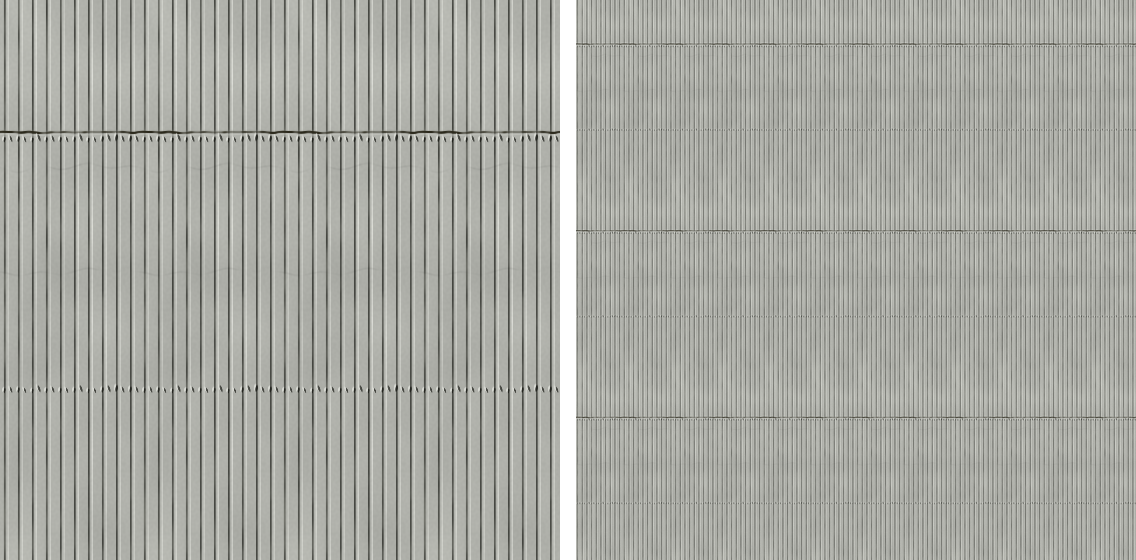
Left, the tile; right, the same tile 3 across and 3 down.
Reproduce this texture procedurally as a three.js fragment shader.

```glsl
varying vec2 vUv;

const float RIBS = 40.0;
const float PANELS = 4.0;
const float RIBS_PER_PANEL = 10.0;
const float SEAM_Y = 0.764;
const float UPPER_ROW_Y = 0.752;
const float LOWER_ROW_Y = 0.304;

const vec3 METAL = vec3(0.69, 0.695, 0.67);
const vec3 HIGHLIGHT = vec3(0.87, 0.875, 0.85);
const vec3 SHADE = vec3(0.53, 0.535, 0.505);
const vec3 GROOVE_SOFT = vec3(0.40, 0.405, 0.375);
const vec3 GROOVE_DEEP = vec3(0.13, 0.135, 0.115);
const vec3 GRIME = vec3(0.17, 0.16, 0.11);

float hash(vec2 p) {
  return fract(sin(dot(p, vec2(127.1, 311.7))) * 4375.85);
}

vec2 gradient(vec2 cell, vec2 period) {
  float angle = 6.28318 * hash(mod(cell, period));
  return vec2(cos(angle), sin(angle));
}

// Gradient noise that wraps after a whole number of cells
float noise(vec2 p, vec2 period) {
  vec2 i = floor(p);
  vec2 f = fract(p);
  vec2 u = f * f * f * (f * (f * 6.0 - 15.0) + 10.0);
  vec2 e = vec2(1.0, 0.0);
  float a = dot(gradient(i, period), f);
  float b = dot(gradient(i + e.xy, period), f - e.xy);
  float c = dot(gradient(i + e.yx, period), f - e.yx);
  float d = dot(gradient(i + e.xx, period), f - e.xx);
  return mix(mix(a, b, u.x), mix(c, d, u.x), u.y);
}

// Noise repeated on every panel
float panelNoise(vec2 uv, vec2 cells) {
  return noise(uv * vec2(PANELS, 1.0) * cells, cells);
}

float band(float d, float halfWidth, float soft) {
  return 1.0 - smoothstep(halfWidth - soft, halfWidth + soft, abs(d));
}

float wrapped(float d) {
  return fract(d + 0.5) - 0.5;
}

float ellipse(vec2 p, vec2 radius, float slant) {
  p.x -= slant * p.y;
  return 1.0 - smoothstep(0.55, 1.35, length(p / radius));
}

// Vertical groove, its shaded side and the bright rib edge
vec3 ribs(vec3 color, vec2 uv) {
  float x = uv.x * RIBS - 0.35;
  float id = mod(floor(x + 0.5), RIBS_PER_PANEL);
  float d = wrapped(x);
  float depth = mix(hash(vec2(id, 7.0)), 1.0, step(7.5, id));
  float wear = panelNoise(uv, vec2(10.0, 24.0));
  float shine = mix(0.6, 1.0, hash(vec2(id, 3.0))) + 0.2 * wear;
  color = mix(color, SHADE, 0.3 * (1.0 - depth) * band(d + 0.08, 0.05, 0.05));
  color = mix(color, HIGHLIGHT, shine * band(d - 0.235, 0.04, 0.045));
  vec3 groove = mix(GROOVE_SOFT, GROOVE_DEEP, clamp(depth + 0.9 * wear, 0.0, 1.0));
  return mix(color, groove, band(d, mix(0.05, 0.042, depth), 0.045));
}

// Broad mottling, fine grain and faint wavy water stains
vec3 weather(vec3 color, vec2 uv) {
  color *= 1.0 + 0.05 * panelNoise(uv, vec2(2.0, 5.0));
  color *= 1.0 + 0.045 * panelNoise(uv, vec2(4.0, 11.0));
  color *= 1.0 + 0.03 * panelNoise(uv, vec2(48.0, 160.0));
  color *= 1.0 + 0.012 * sin(6.28318 * (uv.y - 0.6));
  for (int i = 0; i < 3; i++) {
    float k = float(i);
    float wave = 0.018 * panelNoise(uv + vec2(0.0, 0.13 * k), vec2(4.0, 3.0));
    float d = wrapped(uv.y - 0.7 + 0.094 * k - wave);
    float patchy = smoothstep(-0.1, 0.4, panelNoise(uv, vec2(5.0, 9.0)));
    color *= 1.0 - 0.06 * patchy * band(d, 0.0015, 0.002);
  }
  return color;
}

// Two slanted dents with bright rims on each rib
vec3 dents(vec3 color, vec2 uv, float rowY, float size) {
  for (int i = 0; i < 2; i++) {
    float k = float(i);
    float x = uv.x * RIBS - 0.33 - 0.46 * k;
    float id = mod(floor(x + 0.5), RIBS_PER_PANEL);
    float vary = hash(vec2(id, 11.0 + k));
    vec2 p = vec2(wrapped(x) / RIBS, wrapped(uv.y - rowY - 0.005 * (vary - 0.5)));
    vec2 radius = vec2(0.002, 0.0056) * size * mix(0.75, 1.15, vary);
    float slant = mix(0.12, -0.32, k);
    color = mix(color, HIGHLIGHT, 0.85 * ellipse(p - vec2(-0.0028, 0.002), radius, slant));
    color = mix(color, GROOVE_DEEP, (0.95 - 0.2 * k) * ellipse(p, radius, slant));
  }
  return color;
}

// Overlap of the sheets with broken grime and a pale lip
vec3 seam(vec3 color, vec2 uv) {
  float d = wrapped(uv.y - SEAM_Y - 0.0025 * panelNoise(uv, vec2(12.0, 40.0)));
  float ragged = panelNoise(uv, vec2(14.0, 30.0));
  float grime = smoothstep(-0.3, 0.35, 0.3 * cos(6.28318 * (uv.x * PANELS - 0.1)) + ragged);
  color = mix(color, METAL, 0.5 * band(d + 0.006, 0.004, 0.002));
  color = mix(color, HIGHLIGHT, 0.3 * band(d + 0.0042, 0.0016, 0.0014));
  color = mix(color, SHADE, 0.4 * band(d, 0.003, 0.0025));
  return mix(color, GRIME, mix(0.4, 1.0, grime) * band(d, 0.0014 + 0.0006 * grime, 0.001));
}

void main() {
  vec3 color = ribs(METAL, vUv);
  color = weather(color, vUv);
  color = seam(color, vUv);
  color = dents(color, vUv, UPPER_ROW_Y, 1.0);
  color = dents(color, vUv, LOWER_ROW_Y, 0.95);
  gl_FragColor = vec4(color, 1.0);
}
```
